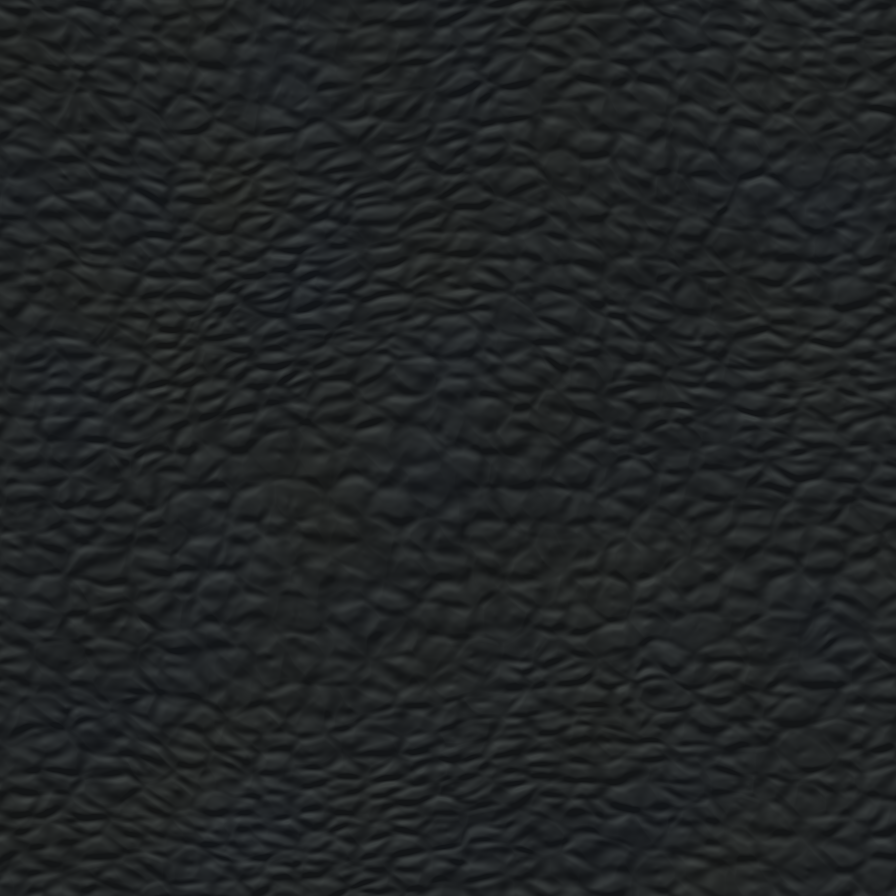
Reproduce this texture procedurally as a Shadertoy shader.

```glsl
// Dark pebbled leather: flattened soft grains, lit from above, with fine creases.

const vec3 SHADOW = vec3(0.074, 0.082, 0.088);
const vec3 HIGHLIGHT = vec3(0.212, 0.228, 0.228);
const vec3 COOL_TINT = vec3(-0.008, -0.002, 0.016);
const vec2 FINE_CELLS = vec2(27.0, 41.0);
const vec2 COARSE_CELLS = vec2(15.0, 25.0);
const vec2 LIGHT_STEP = vec2(-0.0012, 0.0048);

vec2 hash2(vec2 p) {
    vec3 q = fract(p.xyx * vec3(0.1031, 0.1030, 0.0973));
    q += dot(q, q.yzx + 33.33);
    return fract((q.xx + q.yz) * q.zy);
}

float gradientAt(vec2 cell, vec2 corner, vec2 f) {
    return dot(hash2(cell + corner) * 2.0 - 1.0, f - corner);
}

float gradientNoise(vec2 p) {
    vec2 cell = floor(p);
    vec2 f = fract(p);
    vec2 u = f * f * f * (f * (f * 6.0 - 15.0) + 10.0);
    float low = mix(gradientAt(cell, vec2(0, 0), f), gradientAt(cell, vec2(1, 0), f), u.x);
    float high = mix(gradientAt(cell, vec2(0, 1), f), gradientAt(cell, vec2(1, 1), f), u.x);
    return mix(low, high, u.y);
}

// Distances to the nearest and second nearest scattered grain centre
vec2 nearestTwo(vec2 p) {
    vec2 cell = floor(p);
    vec2 nearest = vec2(8.0);
    for (int y = -1; y <= 1; y++) {
        for (int x = -1; x <= 1; x++) {
            vec2 neighbour = cell + vec2(x, y);
            float d = length(neighbour + 0.06 + 0.88 * hash2(neighbour) - p);
            nearest.y = min(nearest.y, max(nearest.x, d));
            nearest.x = min(nearest.x, d);
        }
    }
    return nearest;
}

// Rounded bump that falls to zero in the crease around each grain
float grainDome(vec2 p, float shoulder) {
    vec2 d = nearestTwo(p);
    return smoothstep(0.0, shoulder, d.y - d.x) * (1.0 - 0.45 * d.x * d.x);
}

// Bends the rows of grains gently and makes their outlines uneven
vec2 warp(vec2 p) {
    vec2 bend = vec2(gradientNoise(p * 2.3 + 7.0), gradientNoise(p * 2.7 + 31.0));
    vec2 wobble = vec2(gradientNoise(p * 24.0 + 53.0), gradientNoise(p * 24.0 + 91.0));
    return p + bend * vec2(0.04, 0.09) + wobble * vec2(0.014, 0.010);
}

float leatherHeight(vec2 p) {
    vec2 q = warp(p);
    float grains = grainDome(q * FINE_CELLS + 11.0, 0.70);
    float folds = grainDome(q * COARSE_CELLS + 47.0, 0.50);
    float pores = gradientNoise(p * vec2(75.0, 95.0) + 19.0);
    return 0.62 * grains + 0.45 * folds + 0.16 * pores;
}

void mainImage(out vec4 fragColor, in vec2 fragCoord) {
    vec2 uv = fragCoord / iResolution.y;

    // Relief shading: slopes that face the light turn bright
    float height = leatherHeight(uv);
    float slope = height - leatherHeight(uv + LIGHT_STEP);
    float mottle = gradientNoise(uv * 5.0 + 13.0);
    float tone = 0.31 + 0.20 * height + 0.95 * slope + 0.12 * mottle;

    // Broad patches drift between neutral black and blue black
    vec3 color = mix(SHADOW, HIGHLIGHT, clamp(tone, 0.0, 1.1));
    color += COOL_TINT * gradientNoise(uv * 7.0 + 71.0);
    fragColor = vec4(color, 1.0);
}
```
